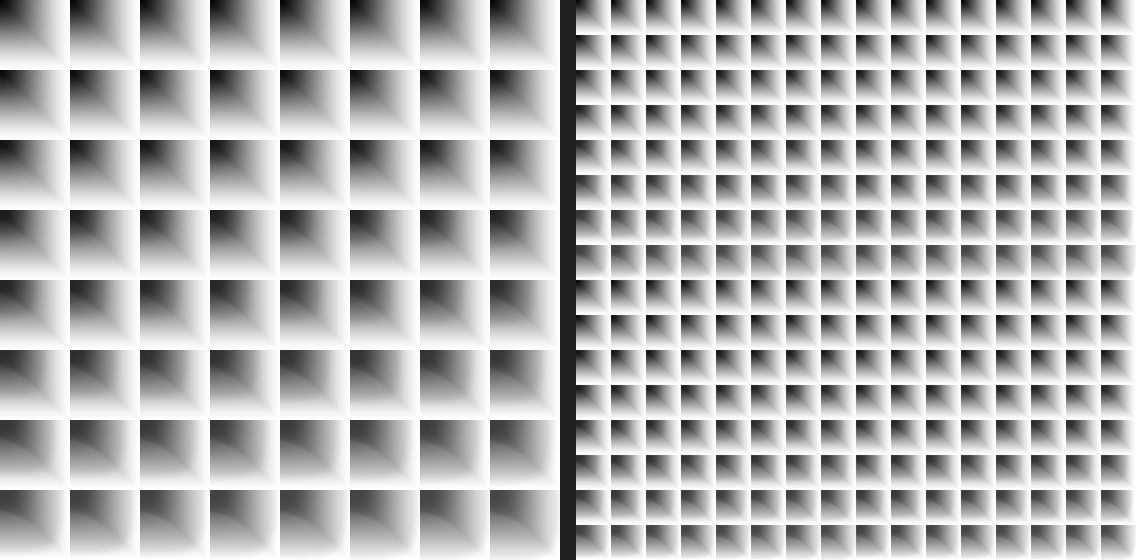
Left, the tile; right, the same tile 2 across and 2 down.
A Shadertoy shader for this pattern:

```glsl
// A square grid of grey tiles, each shading from a dark upper left corner to
// white right and bottom edges, with a soft crease along the diagonal.
// From the first tile to the last the shadows lift and the crease bends.

#define TILES 8.0          // tiles across and down
#define SHADOW_LIFT 0.30   // corner brightness of the last tile
#define CORNER_ROUND 0.45  // rounding of the dark corner
#define CREASE_BEND 0.32   // how far the crease drops at the left edge
#define CREASE_STEP 0.08   // brightness gained below the crease
#define VEIL 0.08          // darkening inside the growing veil
#define SAMPLES 3          // antialiasing samples per axis

// Tone curve: gentle toe and shoulder, 0 to 1.
float tone(float t) {
    t = clamp(t, 0.0, 1.0);
    float shoulder = t * (1.3 - 0.3 * t);
    return mix(shoulder, smoothstep(0.0, 1.0, t), 0.5);
}

// Square contours that become round near the dark corner.
float cornerDistance(vec2 p) {
    float square = max(p.x, p.y);
    float roundness = CORNER_ROUND * (1.0 - smoothstep(0.2, 0.75, square));
    return mix(square, length(p), roundness);
}

// Brightening under a crease that curves into the diagonal.
float creaseLight(vec2 p, float progress) {
    float bend = max(0.0, 1.0 - p.x / 0.7);
    float below = p.y - p.x - CREASE_BEND * progress * bend * bend;
    float fade = 1.0 - smoothstep(0.3, 0.75, max(p.x, p.y));
    return CREASE_STEP * progress * fade * smoothstep(-0.04, 0.06, below);
}

// Soft rounded square that grows with the tile's progress.
float veil(vec2 p, float progress) {
    vec2 q = p * p;
    float reach = sqrt(length(q));
    float inside = 1.0 - smoothstep(progress - 0.08, progress + 0.1, reach);
    return 1.0 - VEIL * inside;
}

// Grey of one tile; p runs right and down from its upper left corner.
float tileGrey(vec2 p, float progress) {
    float lift = SHADOW_LIFT * progress;
    float light = tone(cornerDistance(p));
    float grey = pow(light * light * light + lift * lift * lift, 1.0 / 3.0);
    grey += creaseLight(p, progress);
    return clamp(grey * veil(p, progress), 0.0, 1.0);
}

// Whole canvas, wrapping on both axes.
float gridGrey(vec2 uv) {
    vec2 grid = fract(vec2(uv.x, 1.0 - uv.y)) * TILES;
    vec2 tile = floor(grid);
    float progress = (tile.y * TILES + tile.x) / (TILES * TILES - 1.0);
    return tileGrey(grid - tile, progress);
}

void mainImage(out vec4 fragColor, in vec2 fragCoord) {
    float grey = 0.0;
    // Average samples within the pixel to smooth the tile edges.
    for (int j = 0; j < SAMPLES; j++) {
        for (int i = 0; i < SAMPLES; i++) {
            vec2 offset = (vec2(i, j) + 0.5) / float(SAMPLES) - 0.5;
            grey += gridGrey((fragCoord + offset) / iResolution.xy);
        }
    }
    grey /= float(SAMPLES * SAMPLES);
    fragColor = vec4(vec3(grey), 1.0);
}
```
